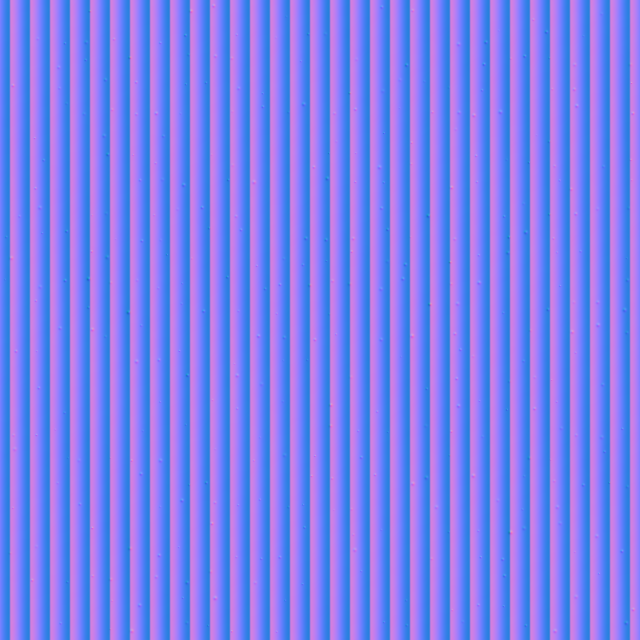
Give the GLSL for this texture map, as a Shadertoy shader.

```glsl
// Tangent-space normal map of vertical concave flutes meeting in sharp ridges.
// A cosine tilt sweeps across each flute; wrapped sine waves make the surface
// slightly uneven, and a jittered wrapping cell grid scatters tiny bumps.

#define FLUTES 32.0          // repeats across
#define FLUTE_TILT 0.68      // sideways tilt beside a ridge
#define TILT_BIAS -0.012     // slight lean of the whole surface
#define RIDGE_SOFT 0.045     // half width of a ridge, in flutes
#define WAVE_TILT 0.005      // tilt of each uneven wave
#define BUMP_CELLS 26.0      // bump grid cells per side
#define BUMP_SHARE 0.55      // share of cells holding a bump
#define BUMP_RADIUS 0.0026   // largest bump, in canvas widths
#define BUMP_TILT 0.55       // steepness of the bumps

const float PI = 3.14159;

vec3 hash3(vec2 p) {
    vec3 q = fract(vec3(p.xyx) * vec3(0.1031, 0.1030, 0.0973));
    q += dot(q, q.yxz + 33.33);
    return fract((q.xxy + q.yzz) * q.zyx);
}

// Whole-number frequencies keep every wave continuous over the edges.
vec2 waveTilt(vec2 uv) {
    vec2 tilt = vec2(0.0);
    for (int i = 1; i <= 8; i++) {
        vec3 h = hash3(vec2(float(i) * 7.0, 3.0));
        vec2 freq = floor((h.xy * 2.0 - 1.0) * 6.0 * float(i)) + 0.0;
        vec2 dir = normalize(freq + vec2(0.01));
        tilt += dir * cos(2.0 * PI * (dot(freq, uv) + h.z));
    }
    return tilt * WAVE_TILT;
}

// Outward slope of at most one small dome per cell, kept clear of cell borders.
vec2 bumpTilt(vec2 uv) {
    vec2 grid = uv * BUMP_CELLS;
    vec2 cell = mod(floor(grid), BUMP_CELLS);
    vec3 place = hash3(cell + 17.0);
    vec3 kind = hash3(cell + 91.0);
    float radius = BUMP_RADIUS * mix(0.45, 1.0, kind.x);
    vec2 offset = (fract(grid) - mix(vec2(0.2), vec2(0.8), place.xy)) / BUMP_CELLS / radius;
    float strength = BUMP_TILT * mix(0.3, 1.0, kind.y) * step(place.z, BUMP_SHARE);
    return offset * exp(-dot(offset, offset)) * strength;
}

void mainImage(out vec4 fragColor, in vec2 fragCoord) {
    vec2 uv = fragCoord / iResolution.xy;

    // Flute profile, with ridges at half-repeat positions
    float across = fract(uv.x * FLUTES - 0.5);
    float profile = FLUTE_TILT * cos(PI * across) + TILT_BIAS;

    // Surface detail
    vec2 tilt = vec2(profile, 0.0) + waveTilt(uv) + bumpTilt(uv);
    float up = sqrt(max(1.0 - dot(tilt, tilt), 0.05));

    // Smooth the flip of direction over each ridge
    float pixel = FLUTES / iResolution.x;
    float ridgeDist = min(across, 1.0 - across);
    tilt.x *= smoothstep(0.0, max(RIDGE_SOFT, 0.75 * pixel), ridgeDist);

    fragColor = vec4(vec3(tilt, up) * 0.5 + 0.5, 1.0);
}
```
